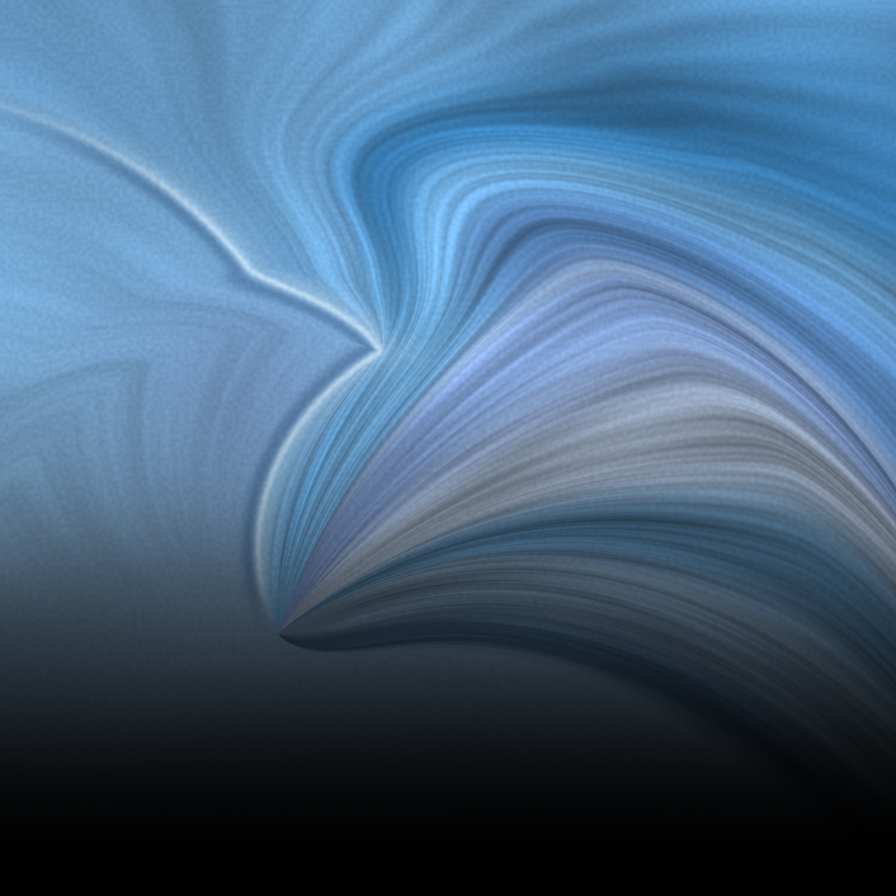
A WebGL 2 fragment shader for this background:

```glsl
#version 300 es
precision highp float;

uniform vec2 u_resolution;
out vec4 outColor;

const vec2 FOCUS = vec2(0.31, 0.293);
const vec3 SKY = vec3(0.45, 0.65, 0.82);
const vec3 UPPER_BLUE = vec3(0.40, 0.60, 0.77);
const vec3 DEEP_BLUE = vec3(0.20, 0.46, 0.67);
const vec3 CLEAR_BLUE = vec3(0.39, 0.60, 0.77);
const vec3 STEEL = vec3(0.33, 0.50, 0.70);
const vec3 VIOLET = vec3(0.45, 0.56, 0.74);
const vec3 PALE = vec3(0.57, 0.63, 0.71);
const vec3 TEAL = vec3(0.30, 0.46, 0.59);
const vec3 SLATE = vec3(0.45, 0.57, 0.68);
const vec3 INK = vec3(0.22, 0.33, 0.44);
const vec3 RIDGE_WHITE = vec3(0.74, 0.84, 0.92);
const float STREAK_STRENGTH = 0.20;
const float GRAIN_STRENGTH = 0.07;
const float FADE_BOTTOM = 0.03;
const float FADE_TOP = 0.60;

vec2 hashGradient(vec2 cell) {
  vec2 q = fract(cell * vec2(0.1031, 0.1137));
  q += dot(q, q.yx + 33.33);
  float a = 6.2832 * fract((q.x + q.y) * q.x * 7.31);
  return vec2(cos(a), sin(a));
}

float gradientNoise(vec2 p) {
  vec2 i = floor(p), f = fract(p);
  vec2 u = f * f * f * (f * (f * 6.0 - 15.0) + 10.0);
  vec2 e = vec2(1.0, 0.0);
  float low = mix(dot(hashGradient(i), f), dot(hashGradient(i + e), f - e), u.x);
  float high = mix(dot(hashGradient(i + e.yx), f - e.yx),
                   dot(hashGradient(i + e.xx), f - e.xx), u.x);
  return mix(low, high, u.y);
}

float softRamp(float x) { return 0.5 * (x + sqrt(x * x + 0.0006)); }

float bell(float x, float width) { return exp(-x * x / (width * width)); }

// Flow lines: angle around the focus as a function of radius
float ridgeAngle(float r) {
  return radians(117.0 - 140.0 * r + 230.0 * max(r - 0.335, 0.0)
                 + 18.0 * smoothstep(0.33, 0.41, r));
}

float deepAngle(float r) {
  return radians(88.0 - 58.0 * r + 20.0 * bell(r - 0.54, 0.12) - 60.0 * max(r - 0.74, 0.0));
}

float crestAngle(float r) { return radians(68.0 - 34.0 * r - 190.0 * softRamp(r - 0.55)); }
float paleAngle(float r) { return radians(41.0 - 35.0 * r - 90.0 * softRamp(r - 0.6)); }
float threadAngle(float r) { return radians(33.0 - 60.0 * r); }
float lowerAngle(float r) { return radians(9.0 - 42.0 * r - 60.0 * exp(-r / 0.07)); }

// Continuous layer number: 0 at the lower edge, 5 at the ridge
float flowLayer(float angle, float r) {
  float lines[6] = float[6](lowerAngle(r), threadAngle(r), paleAngle(r),
                            crestAngle(r), deepAngle(r), ridgeAngle(r));
  float layer = min(angle - lines[0], 0.0) * 2.0 + max(angle - lines[5], 0.0) * 0.8;
  for (int i = 0; i < 5; i++) {
    layer += clamp((angle - lines[i]) / max(lines[i + 1] - lines[i], 0.02), 0.0, 1.0);
  }
  return layer;
}

vec3 layerColor(float s, float r, vec2 p) {
  float outer = smoothstep(0.36, 0.52, r);
  vec3 left = mix(SLATE, SKY, smoothstep(0.25, 0.75, p.y));
  left = mix(left, VIOLET, 0.6 * bell(length(p - vec2(0.28, 0.55)), 0.13));
  vec3 c = mix(SLATE, INK, smoothstep(-0.10, 0.08, s));
  c = mix(c, SLATE * 0.88, smoothstep(0.15, 0.60, s));
  c = mix(c, TEAL, smoothstep(1.0, 1.35, s));
  c = mix(c, PALE, smoothstep(1.5, 2.0, s));
  c = mix(c, VIOLET, smoothstep(2.15, 2.75, s));
  c = mix(c, mix(CLEAR_BLUE, STEEL, outer), smoothstep(3.0, 3.25, s));
  c = mix(c, CLEAR_BLUE, smoothstep(3.4, 3.7, s));
  c = mix(c, mix(CLEAR_BLUE, DEEP_BLUE, 0.25 + 0.65 * outer), smoothstep(3.7, 4.0, s));
  c = mix(c, UPPER_BLUE, smoothstep(4.02, 4.35, s));
  return mix(c, left, smoothstep(4.9, 5.06, s));
}

void main() {
  vec2 p = gl_FragCoord.xy / u_resolution;
  vec2 d = p - FOCUS;
  float r = length(d);
  float angle = radians(90.0) + atan(-d.x, d.y);
  float s = flowLayer(angle, r);
  vec3 color = layerColor(s, r, p);

  // Fine strands follow the flow and weaken outside the fan
  float strands = gradientNoise(vec2(s * 5.0, r * 3.0))
                + 0.7 * gradientNoise(vec2(s * 14.0 + 7.0, r * 4.0))
                + 0.5 * gradientNoise(vec2(s * 37.0 + 3.0, r * 5.0));
  float inside = smoothstep(-0.15, 0.05, s) * (1.0 - 0.7 * smoothstep(4.2, 4.8, s));
  inside *= mix(1.0, smoothstep(0.28, 0.5, p.y), smoothstep(4.9, 5.1, s));
  color *= 1.0 + 1.6 * STREAK_STRENGTH * strands * inside * smoothstep(0.01, 0.10, r);

  // Pale threads along the crest and the lower fan
  float thread = 0.5 * bell(s - 3.03, 0.05) + 0.3 * bell(s - 1.0, 0.04);
  color = mix(color, RIDGE_WHITE, 0.6 * thread * smoothstep(0.05, 0.2, r));

  // Bright ridge with a soft outer glow and a dark inner line
  float slope = (ridgeAngle(r + 0.002) - ridgeAngle(r - 0.002)) / 0.004;
  float ridge = (ridgeAngle(r) - angle) * r / sqrt(1.0 + r * r * slope * slope);
  float presence = smoothstep(0.0, 0.08, r) * (1.0 - 0.75 * smoothstep(0.45, 0.70, r));
  float glow = 0.35 * bell(ridge, 0.022) * smoothstep(-0.004, 0.004, ridge);
  color = mix(color, STEEL * 0.85, 0.6 * presence * bell(ridge + 0.011, 0.008));
  color = mix(color, RIDGE_WHITE, presence * clamp(glow + 0.65 * bell(ridge, 0.0045), 0.0, 1.0));

  // Broad tonal drift and paper grain
  color *= 1.0 + 0.14 * gradientNoise(p * vec2(3.0, 5.0) + 4.0);
  color *= 1.0 + GRAIN_STRENGTH * gradientNoise(p * 190.0);

  // Fade into darkness at the foot
  color *= smoothstep(FADE_BOTTOM, FADE_TOP, p.y);
  outColor = vec4(color, 1.0);
}
```
